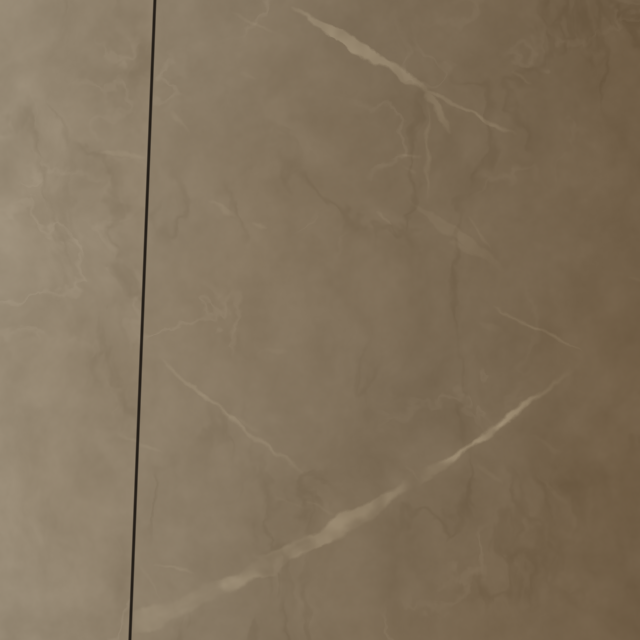
Write a WebGL 2 fragment shader that draws this texture.

```glsl
#version 300 es
precision highp float;
// Two slabs of taupe marble split by a thin, slightly leaning dark joint.
// Warped value noise gives the clouding; ragged tapered streaks, a rising
// band and broken noise contours give the veins, over a light falloff in x.
uniform vec2 u_resolution;
out vec4 fragColor;

float hash(vec2 p) {
    return fract(sin(dot(p, vec2(127.1, 311.7))) * 43758.5453);
}

float noise(vec2 p) {
    vec2 i = floor(p), f = fract(p);
    f = f * f * (3.0 - 2.0 * f);
    return mix(mix(hash(i), hash(i + vec2(1, 0)), f.x),
               mix(hash(i + vec2(0, 1)), hash(i + vec2(1, 1)), f.x), f.y);
}

// Layered noise centred on zero
float fbm(vec2 p) {
    float sum = 0.0, amp = 0.5;
    for (int i = 0; i < 5; i++) {
        sum += amp * (noise(p) - 0.5);
        p = mat2(1.6, 1.2, -1.2, 1.6) * p + 7.3;
        amp *= 0.52;
    }
    return sum;
}

// Thin line where the noise crosses zero
float contour(vec2 p, float width) {
    return 1.0 - smoothstep(0.0, width, abs(fbm(p)));
}

// Ragged vein from a to b, pointed at both ends
float streak(vec2 p, vec2 a, vec2 b, float width) {
    vec2 d = b - a;
    float s = dot(p - a, d) / dot(d, d);
    float taper = sqrt(max(0.0, 4.0 * s * (1.0 - s)));
    float away = abs(dot(p - a, normalize(vec2(-d.y, d.x))));
    float halfWidth = width * taper * (0.3 + 0.9 * noise(p * 38.0));
    return taper * (1.0 - smoothstep(halfWidth - 0.002, halfWidth + 0.003, away));
}

// Band curving upward to the right, broken into patches
float risingBand(vec2 p) {
    float u = p.x - 0.21;
    float centre = 0.03 + 0.35 * u + 0.33 * u * u;
    float away = abs(p.y - centre);
    float halfWidth = mix(0.021, 0.002, smoothstep(0.1, 0.72, u))
                    * (0.35 + 0.9 * noise(p * 26.0));
    float body = 1.0 - smoothstep(halfWidth - 0.003, halfWidth + 0.005, away);
    float gap = 1.0 - 0.85 * exp(-pow((p.x - 0.65) / 0.018, 2.0));
    float ends = smoothstep(-0.02, 0.02, u) * (1.0 - smoothstep(0.6, 0.7, u));
    float patches = 0.15 + 0.65 * smoothstep(0.2, 0.8, noise(p * 34.0 + 4.0));
    patches += 0.3 * smoothstep(0.42, 0.5, u);
    return ends * gap * (body * patches + 0.2 * exp(-away / 0.018));
}

// Main falling veins and their branches
float fallingVeins(vec2 p) {
    float v = streak(p, vec2(0.45, 0.99), vec2(0.67, 0.855), 0.009);
    v = max(v, 0.6 * streak(p, vec2(0.64, 0.87), vec2(0.80, 0.785), 0.004));
    v = max(v, 0.6 * streak(p, vec2(0.66, 0.865), vec2(0.70, 0.785), 0.006));
    v = max(v, 0.35 * streak(p, vec2(0.665, 0.84), vec2(0.665, 0.69), 0.002));
    v = max(v, 0.25 * streak(p, vec2(0.63, 0.69), vec2(0.79, 0.57), 0.008));
    v = max(v, 0.5 * streak(p, vec2(0.77, 0.52), vec2(0.91, 0.45), 0.002));
    v = max(v, 0.5 * streak(p, vec2(0.25, 0.44), vec2(0.48, 0.26), 0.003));
    return v;
}

// Short faint flecks, most of them falling to the right
float flecks(vec2 p) {
    float v = 0.0;
    for (int i = 0; i < 26; i++) {
        vec2 id = vec2(float(i), 3.7);
        vec2 a = vec2(hash(id), hash(id + 11.0));
        float angle = -0.65 + 1.1 * (hash(id + 23.0) - 0.5);
        float len = 0.02 + 0.06 * hash(id + 31.0);
        vec2 b = a + len * vec2(cos(angle), sin(angle));
        v = max(v, (0.1 + 0.25 * hash(id + 47.0)) * streak(p, a, b, 0.003));
    }
    return v;
}

void main() {
    vec2 p = gl_FragCoord.xy / u_resolution;
    float px = 1.0 / u_resolution.y;

    float joint = p.x - mix(0.203, 0.242, p.y);
    float leftSlab = 1.0 - smoothstep(-px, px, joint);
    vec2 q = p + step(joint, 0.0) * vec2(5.3, 2.1);
    vec2 warp = vec2(fbm(q * 5.0), fbm(q * 5.0 + 19.0));
    vec2 jitter = vec2(fbm(q * 38.0), fbm(q * 38.0 + 31.0));
    vec2 bent = p + 0.022 * warp + 0.014 * jitter;

    // Light falloff from the left
    float shade = 0.10 + 1.27 * p.x - 0.30 * p.x * p.x;
    vec3 col = mix(vec3(0.61, 0.56, 0.48), vec3(0.45, 0.38, 0.29), shade);

    // Clouding, mottling and fine grain
    float clouds = fbm(q * vec2(5.0, 3.5) + 1.6 * warp);
    float mottle = fbm(q * vec2(22.0, 17.0) + 2.0 * warp);
    col += 0.035 * clouds + 0.055 * mottle * (0.8 + 0.5 * leftSlab);
    col += 0.018 * fbm(q * 70.0);
    col += vec3(0.010, 0.0, -0.010) * fbm(q * 3.0 + 40.0);

    // Broken hair cracks: dark ones stretched upright, pale ones in patches
    vec2 rough = q + 0.02 * jitter;
    float darkPatch = smoothstep(0.4, 0.75, noise(q * 9.0 + 9.0));
    col -= 0.022 * darkPatch * contour(rough * vec2(9.0, 4.0) + warp, 0.05);
    float palePatch = smoothstep(0.5, 0.85, noise(q * 8.0 + 27.0));
    col += 0.024 * palePatch * contour(rough * 9.0 + warp + 60.0, 0.04);

    // Pale veins; the large ones stay on the right slab
    float veins = max(fallingVeins(bent), risingBand(bent)) * (1.0 - leftSlab);
    veins = max(veins, flecks(bent)) * (0.75 + 0.5 * noise(q * 60.0));
    col += vec3(0.095, 0.095, 0.085) * veins;

    // Joint with a faint light edge
    col += 0.02 * leftSlab * exp(-abs(joint) / 0.006);
    float gapLine = 1.0 - smoothstep(0.0022 - px, 0.0022 + px, abs(joint));
    col = mix(col, vec3(0.11, 0.09, 0.07), 0.93 * gapLine);

    fragColor = vec4(clamp(col, 0.0, 1.0), 1.0);
}
```
